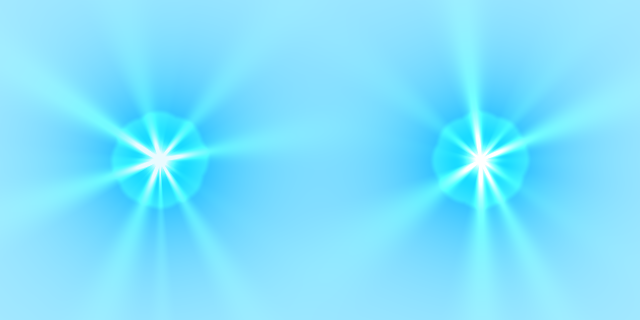
A Shadertoy shader for this background:

```glsl
// Two glowing stars on a pale sky blue field, each with a white spiked core,
// a cyan disc and soft beams. Every beam is a Gaussian in angle around its
// star, and all light fades exponentially with distance.

const float TAU = 6.2831853;

// Beams as (angle in degrees, angular width in degrees, strength)
const vec3 LEFT_BEAMS[8] = vec3[8](
    vec3(10.0, 8.0, 0.8), vec3(50.0, 8.0, 0.6), vec3(105.0, 9.0, 0.6),
    vec3(147.0, 8.0, 1.0), vec3(198.0, 9.0, 0.9), vec3(249.0, 9.0, 0.85),
    vec3(271.0, 4.0, 0.5), vec3(300.0, 7.0, 0.7));
const vec3 RIGHT_BEAMS[8] = vec3[8](
    vec3(23.0, 9.0, 0.9), vec3(50.0, 6.0, 0.4), vec3(97.0, 8.0, 1.0),
    vec3(140.0, 9.0, 0.4), vec3(215.0, 11.0, 0.9), vec3(271.0, 8.0, 1.0),
    vec3(297.0, 7.0, 0.9), vec3(325.0, 7.0, 0.4));

float hash(float n) {
    return fract(sin(n * 12.9898) * 43758.5453);
}

// Smooth noise around the circle, repeating after 30 cells
float streaks(float angle, float seed) {
    float x = fract(angle / TAU) * 30.0;
    float cell = floor(x);
    return mix(hash(cell + seed), hash(mod(cell + 1.0, 30.0) + seed),
               smoothstep(0.0, 1.0, x - cell));
}

float beamLight(float angle, vec3 beams[8]) {
    float light = 0.0;
    for (int i = 0; i < 8; i++) {
        float away = mod(angle - radians(beams[i].x) + 0.5 * TAU, TAU) - 0.5 * TAU;
        float spread = away / radians(beams[i].y);
        light += beams[i].z * exp(-spread * spread);
    }
    return min(light, 1.0);
}

// Change that one star makes to the sky colour
vec3 star(vec2 offset, vec3 beams[8], float seed) {
    float radius = length(offset);
    float angle = atan(offset.y, offset.x + 1e-6);
    float beam = beamLight(angle, beams);
    beam = clamp(beam + 0.25 * (streaks(angle, seed) - 0.5), 0.0, 1.0);

    // Deep blue halo, lightened along the beams
    float halo = exp(-4.6 * radius);
    vec3 light = halo * vec3(-0.9 + 0.3 * beam, -0.29 + 0.45 * beam, 0.0);

    // Cyan disc with a gently scalloped rim
    float rim = 0.145 + 0.008 * abs(cos(angle * 4.0 + seed));
    float disc = 1.0 - smoothstep(rim - 0.012, rim + 0.008, radius);
    light += disc * vec3(0.04, 0.13, 0.0);

    // White core reaching out along the beams
    float reach = 0.04 + 0.06 * beam;
    float core = exp(-pow(radius / reach, 2.0));
    return light + core * vec3(1.3, 0.6, 0.0);
}

void mainImage(out vec4 fragColor, in vec2 fragCoord) {
    // Canvas height is one unit
    vec2 p = fragCoord / iResolution.y;
    float middle = 0.5 * iResolution.x / iResolution.y;

    vec3 color = vec3(0.67, 0.92, 1.0);
    color += star(p - vec2(middle - 0.5, 0.5), LEFT_BEAMS, 3.0);
    color += star(p - vec2(middle + 0.502, 0.5), RIGHT_BEAMS, 47.0);

    // The left core stays a little bluer than the right one
    vec3 brightest = mix(vec3(0.91, 0.98, 1.0), vec3(1.0), step(middle, p.x));
    fragColor = vec4(clamp(color, vec3(0.0), brightest), 1.0);
}
```
